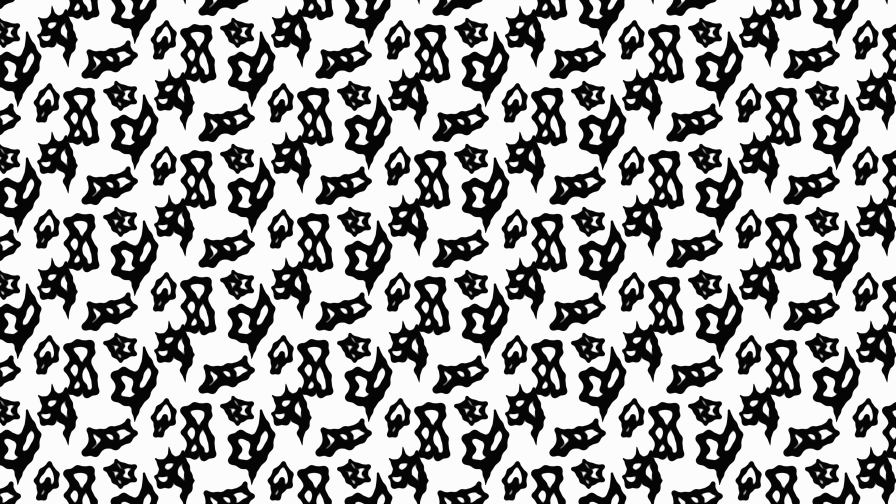
Reproduce this pattern procedurally as a WebGL 2 fragment shader.

```glsl
#version 300 es
precision highp float;
// Half-drop repeat of six black, hollow, flame-like ink blots on white.

#define UNITS 648.0               // design units per canvas height
#define CELL vec2(300.8, 162.0)   // repeat size; a second copy sits at its middle
#define BLEND 4.0                 // rounding where strokes join
#define SWELL 0.0                 // extra ink thickness
#define INK vec3(0.02)
#define PAPER vec3(0.99)

uniform vec2 u_resolution;
out vec4 fragColor;

// Offset from the nearest copy of a motif on the half-drop lattice
vec2 tile(vec2 p, vec2 centre) {
  vec2 q = (p - centre) / CELL;
  vec2 a = q - round(q);
  vec2 b = q - 0.5 - round(q - 0.5);
  bool first = abs(a.x) + abs(a.y) < abs(b.x) + abs(b.y);
  return (first ? a : b) * CELL;
}

float smoothUnion(float a, float b) {
  float h = max(BLEND - abs(a - b), 0.0);
  return min(a, b) - h * h / (4.0 * BLEND);
}

// Tapered stroke between nodes (x, y, half width)
float stroke(vec2 p, vec3 a, vec3 b) {
  vec2 pa = p - a.xy, ba = b.xy - a.xy;
  float h = clamp(dot(pa, ba) / dot(ba, ba), 0.0, 1.0);
  return length(pa - ba * h) - mix(a.z, b.z, h);
}

// Adds a run of three strokes to the shape so far
void run(inout float d, vec2 p, vec3 a, vec3 b, vec3 c, vec3 e) {
  d = smoothUnion(d, stroke(p, a, b));
  d = smoothUnion(d, stroke(p, b, c));
  d = smoothUnion(d, stroke(p, c, e));
}

// Large drop with a horn and a long tail
float dropBlot(vec2 p) {
  float d = 1e3;
  vec3 hub = vec3(4, 8, 5), waist = vec3(-18, -4, 5), hip = vec3(12, -14, 6);
  vec3 root = vec3(2, -24, 7), neck = vec3(18, 28, 4);
  run(d, p, hub, vec3(-14, 16, 4.5), vec3(-25, 10, 5), waist);
  run(d, p, waist, vec3(-25, -18, 4.5), vec3(-12, -23, 5), root);
  run(d, p, hub, vec3(1, -8, 4), hip, root);
  run(d, p, hub, vec3(12, 22, 4), vec3(12, 46, 0.5), neck);
  run(d, p, neck, vec3(26, 15, 3.5), vec3(22, 0, 5), hip);
  run(d, p, hip, root, vec3(1, -36, 4), vec3(0, -49, 0.4));
  return d;
}

// Spiky claw
float clawBlot(vec2 p) {
  float d = 1e3;
  vec3 brow = vec3(-5, 20, 4), cheek = vec3(-17, 14, 3.5), side = vec3(-15, 2, 4);
  vec3 crown = vec3(6, 18, 4), wrist = vec3(17, -18, 4.5), elbow = vec3(18, -2, 4);
  run(d, p, vec3(-7, 35, 0.5), brow, cheek, vec3(-24, 20, 1));
  run(d, p, cheek, side, vec3(-24, -3, 1), vec3(-18, -14, 3.5));
  run(d, p, brow, crown, vec3(11, 29, 1), vec3(15, 10, 4));
  run(d, p, vec3(15, 10, 4), elbow, vec3(24, -8, 1), wrist);
  run(d, p, side, vec3(-2, 2, 4), vec3(5, -9, 5), wrist);
  run(d, p, vec3(-18, -14, 3.5), vec3(-7, -13, 4), vec3(-2, 2, 4), crown);
  run(d, p, elbow, wrist, vec3(12, -28, 4), vec3(14, -43, 0.4));
  return d;
}

// Slim leaf
float leafBlot(vec2 p) {
  float d = 1e3;
  vec3 tip = vec3(4, 22, 2), left = vec3(-8, -10, 3), right = vec3(2, -10, 3);
  vec3 shoulder = vec3(13, 8, 3);
  run(d, p, tip, vec3(-6, 12, 3), vec3(-13, 0, 2.5), left);
  run(d, p, left, vec3(-10, -22, 2.5), vec3(-3, -22, 2.5), right);
  run(d, p, right, vec3(12, -6, 3), shoulder, tip);
  run(d, p, left, vec3(2, 1, 2), right, vec3(2, 1, 2));
  return d;
}

// Tall capped blot with a wavy core
float tallBlot(vec2 p) {
  float d = 1e3;
  vec3 cap = vec3(-17, 28, 4), neck = vec3(14, 22, 4), waist = vec3(-8, 14, 4);
  vec3 foot = vec3(19, -28, 4), notch = vec3(4, -22, 3), heel = vec3(-14, -28, 3.5);
  run(d, p, cap, vec3(-4, 34, 4), vec3(12, 32, 5), neck);
  run(d, p, neck, vec3(8, 10, 4), vec3(17, -8, 4), foot);
  run(d, p, foot, vec3(8, -32, 4), notch, vec3(-4, -30, 4));
  run(d, p, vec3(-4, -30, 4), heel, vec3(-9, -14, 3.5), vec3(-18, 0, 3));
  run(d, p, vec3(-18, 0, 3), waist, cap, waist);
  run(d, p, waist, vec3(1, 4, 3.5), vec3(-2, -10, 3), notch);
  return d;
}

// Wide slanting blot
float wideBlot(vec2 p) {
  float d = 1e3;
  vec3 tail = vec3(-31, -19, 4), joint = vec3(-12, 6, 4), horn = vec3(24, 22, 2);
  vec3 chin = vec3(24, -2, 4), foot = vec3(-18, -19, 4), belly = vec3(8, -10, 4);
  run(d, p, tail, vec3(-22, -6, 4), vec3(-26, 10, 2.5), joint);
  run(d, p, joint, vec3(2, 10, 3.5), vec3(19, 15, 3), horn);
  run(d, p, horn, vec3(25, 12, 3), vec3(33, 6, 2.5), chin);
  run(d, p, chin, belly, vec3(-8, -10, 3.5), foot);
  run(d, p, tail, foot, vec3(-6, -2, 3), joint);
  run(d, p, vec3(2, 10, 3.5), vec3(9, 2, 3), belly, vec3(-6, -2, 3));
  return d;
}

// Small ragged star
float starBlot(vec2 p) {
  float d = 1e3;
  vec3 top = vec3(4, 10, 3), left = vec3(-20, 6, 1), right = vec3(18, -8, 2);
  vec3 foot = vec3(-8, -9, 3), brow = vec3(-8, 8, 3), base = vec3(6, -10, 3);
  run(d, p, left, brow, vec3(-6, 17, 1), top);
  run(d, p, top, vec3(18, 9, 2), vec3(13, 0, 3), right);
  run(d, p, right, base, vec3(0, -17, 1.5), foot);
  run(d, p, foot, vec3(-12, -1, 3), left, brow);
  run(d, p, brow, vec3(2, 2, 2.5), vec3(-2, -4, 2.5), base);
  return d;
}

void main() {
  vec2 p = gl_FragCoord.xy / u_resolution.y * UNITS;
  float d = dropBlot(tile(p, vec2(474, 317)));
  d = min(d, clawBlot(tile(p, vec2(525, 362))));
  d = min(d, leafBlot(tile(p, vec2(511, 273))));
  d = min(d, tallBlot(tile(p, vec2(555, 254))));
  d = min(d, wideBlot(tile(p, vec2(592, 328))));
  d = min(d, starBlot(tile(p, vec2(456, 363))));

  // Edge smoothing about one pixel wide
  float edge = 0.7 * UNITS / u_resolution.y;
  float paper = smoothstep(-edge, edge, d - SWELL);
  fragColor = vec4(mix(INK, PAPER, paper), 1.0);
}
```
